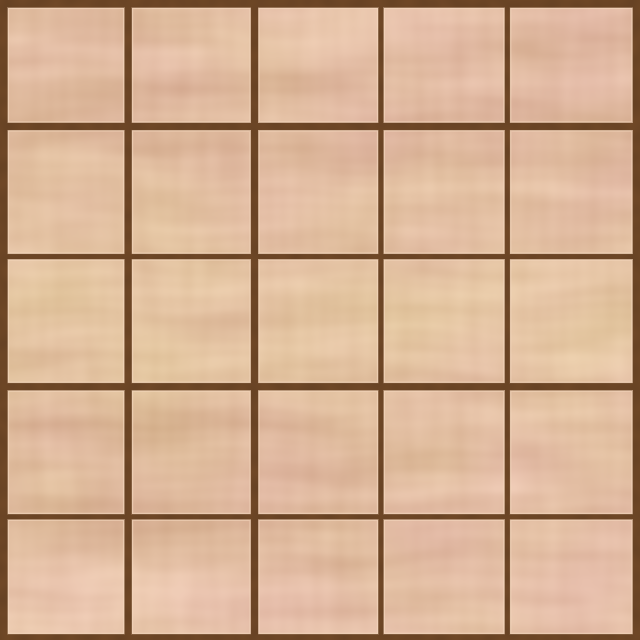
Give the GLSL for this texture, as a Shadertoy shader.

```glsl
// Five by five pale wooden tiles parted by dark brown lines of uneven width.
// A signed distance to the nearest line gives the grid and the light tile rims;
// stretched gradient noise, continuous across the tiles, gives the wood grain.

const float LINES = 4.0;                        // inner lines per axis
const vec2 PITCH = vec2(0.1975, 0.2033);        // spacing of inner lines
const vec2 ORIGIN = vec2(0.0027, -0.0108);      // position of line zero
const float WIDE = 0.0058;                      // half widths of inner lines
const float NARROW = 0.0042;
const vec2 BORDER_LOW = vec2(0.0120, 0.0092);   // left, bottom
const vec2 BORDER_HIGH = vec2(0.0115, 0.0120);  // right, top
const float EDGE_SOFTNESS = 0.0012;
const float RIM_WIDTH = 0.0032;
const float RIM_STRENGTH = 0.65;
const float GRAIN_CONTRAST = 1.0;

const vec3 LINE_COLOR = vec3(0.42, 0.27, 0.145);
const vec3 WOOD_DARK = vec3(0.85, 0.70, 0.58);
const vec3 WOOD_LIGHT = vec3(0.915, 0.783, 0.672);
const vec3 RIM_COLOR = vec3(0.965, 0.855, 0.755);
const vec3 YELLOW_SHIFT = vec3(-0.008, 0.020, -0.030);

const float TAU = 6.2831853;

float hash(vec2 cell) {
    vec3 q = fract(cell.xyx * vec3(0.1031, 0.1030, 0.0973));
    q += dot(q, q.yzx + 33.33);
    return fract((q.x + q.y) * q.z);
}

float cornerSlope(vec2 cell, vec2 offset) {
    float angle = TAU * hash(cell);
    return dot(vec2(cos(angle), sin(angle)), offset);
}

// Gradient noise, about -0.7 to 0.7
float noise(vec2 p) {
    vec2 i = floor(p), f = p - i;
    vec2 u = f * f * f * (f * (f * 6.0 - 15.0) + 10.0);
    vec2 e = vec2(1.0, 0.0);
    return mix(mix(cornerSlope(i, f), cornerSlope(i + e, f - e), u.x),
               mix(cornerSlope(i + e.yx, f - e.yx), cornerSlope(i + 1.0, f - 1.0), u.x), u.y);
}

// Signed distance to the lines, negative inside them
float lineDistance(vec2 p) {
    vec2 index = clamp(floor((p - ORIGIN) / PITCH + 0.5), 1.0, LINES);
    // Upright lines thin out to the right; level lines alternate
    vec2 isWide = vec2(step(index.x, 2.5), 1.0 - mod(index.y, 2.0));
    vec2 inner = abs(p - ORIGIN - index * PITCH) - mix(vec2(NARROW), vec2(WIDE), isWide);
    vec2 border = min(p - BORDER_LOW, 1.0 - p - BORDER_HIGH);
    vec2 d = min(inner, border);
    return min(d.x, d.y);
}

vec3 woodColor(vec2 p) {
    // Waver the grain slightly so that streaks are not ruler straight
    vec2 g = p + vec2(0.0, 0.012 * noise(p * vec2(5.0, 3.0) + 7.0));
    float bands = cos(TAU * (p.y - 0.55) / 0.5);
    float broad = noise(p * vec2(2.0, 4.0) + 3.0);
    float streaks = noise(g * vec2(2.6, 19.0) + 11.0);
    float fine = noise(g * vec2(7.0, 55.0) + 23.0);
    float upright = noise(p * vec2(48.0, 6.0) + 41.0);
    float blotches = noise(p * vec2(16.0, 22.0) + 59.0);

    float grain = 0.45 * broad + 0.85 * streaks + 0.35 * fine
                + 0.28 * upright + 0.25 * blotches;
    float tone = 0.55 + 0.20 * bands + GRAIN_CONTRAST * grain;

    // Yellow across the middle and left, pinker toward the ends
    float middle = exp(-pow((p.y - 0.50) / 0.17, 2.0));
    float hue = 0.75 * middle - 0.30 + 0.25 * (0.5 - p.x)
              + 0.8 * noise(p * vec2(6.0, 9.0) + 83.0);
    return mix(WOOD_DARK, WOOD_LIGHT, clamp(tone, -0.4, 1.3)) + YELLOW_SHIFT * hue;
}

void mainImage(out vec4 fragColor, in vec2 fragCoord) {
    vec2 p = fragCoord / iResolution.xy;
    float d = lineDistance(p);
    float soft = max(EDGE_SOFTNESS, 0.75 / min(iResolution.x, iResolution.y));

    // Tile with a pale rim beside the lines
    float rim = 1.0 - smoothstep(0.3 * RIM_WIDTH, RIM_WIDTH, d);
    vec3 tile = mix(woodColor(p), RIM_COLOR, RIM_STRENGTH * rim);

    // Lines with faint tonal wear
    vec3 line = LINE_COLOR * (1.0 + 0.08 * noise(p * 40.0));
    fragColor = vec4(mix(line, tile, smoothstep(-soft, soft, d)), 1.0);
}
```
